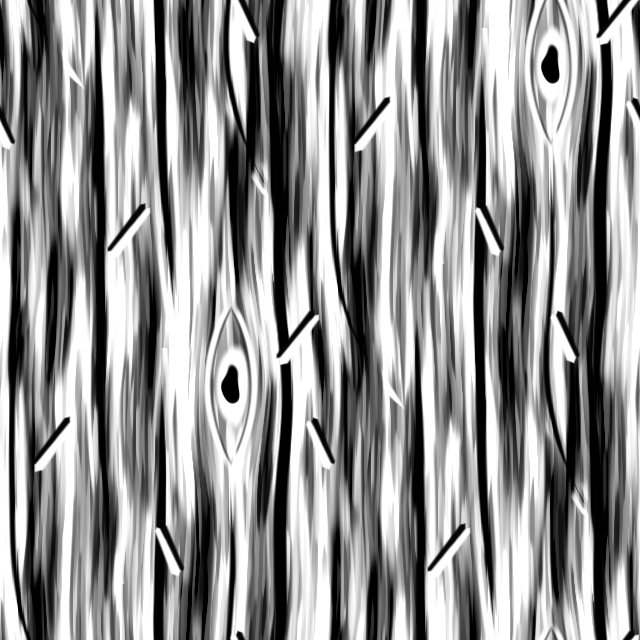
Reproduce this texture procedurally as a WebGL 2 fragment shader.

```glsl
#version 300 es
precision highp float;
// Black and white wood bark: vertical fibres from stretched cellular noise,
// long tapered cracks with pale flanks, slanted notches and eye-shaped knots,
// all repeating on a half-drop lattice of 0.5 by 0.5 canvas units.

#define BRIGHTNESS 0.65
#define CONTRAST 2.4
#define EDGE 0.0025
#define CRACKS 5
#define NOTCHES 6
#define KNOT_CENTRE vec2(0.361, 0.397)
#define KNOT_HOLE vec2(0.014, 0.030)
#define KNOT_HALO vec2(0.027, 0.064)
#define KNOT_EYE vec2(0.037, 0.135)
#define FLANK_WIDTH 0.011

const float TAU = 6.28318;

uniform vec2 u_resolution;
out vec4 fragColor;

vec2 hash2(vec2 c) {
  vec3 a = fract(c.xyx * vec3(0.1031, 0.1030, 0.0973));
  a += dot(a, a.yzx + 33.33);
  return fract((a.xx + a.yz) * a.zy);
}

// Offset from the nearest lattice point; each column drops by half a tile
vec2 halfDrop(vec2 p) {
  float column = floor(p.x * 2.0 + 0.5);
  return vec2(p.x - 0.5 * column, fract(p.y - 0.5 * column + 0.5) - 0.5);
}

// Smooth cellular noise; cells.x per half width, cells.y (even) per height
float strands(vec2 p, vec2 cells) {
  vec2 g = p * vec2(2.0, 1.0) * cells;
  vec2 base = floor(g);
  float sum = 0.0, total = 0.0;
  for (int j = -1; j <= 1; j++) {
    for (int i = -1; i <= 1; i++) {
      vec2 cell = base + vec2(i, j);
      float column = floor(cell.x / cells.x);
      vec2 id = mod(cell - column * cells * vec2(1.0, 0.5), cells) + cells;
      vec2 toSite = cell + hash2(id) - g;
      float weight = exp(-9.0 * dot(toSite, toSite));
      sum += weight * hash2(id + 57.0).x;
      total += weight;
    }
  }
  return sum / max(total, 1e-6);
}

// Filled where the signed distance is negative
float fill(float d) {
  return 1.0 - smoothstep(-EDGE, EDGE, d);
}

// Signed distance to a tapered vertical crack
float crack(vec2 p, float index) {
  float size = sin(index * 2.5 - 1.0);
  float halfLength = 0.38 + 0.14 * size;
  float spread = 0.02 * cos(index * 1.8) - 0.02;
  vec2 q = halfDrop(p - vec2(0.1 * index + spread, 0.37 * index - 0.42));
  float t = q.y / halfLength;
  float drift = 0.2 * (0.52 - halfLength) * pow(max(-t, 0.0), 3.0);
  float wobble = 0.002 * sin(TAU * (3.0 * q.y + 0.3 * index));
  float width = (0.0068 + 0.003 * size) * (1.0 - t * t * t * t);
  return abs(q.x - drift - wobble) - width + 0.02 * max(abs(t) - 1.0, 0.0);
}

// Dark (x) and pale (y) coverage of a slanted notch
vec2 notch(vec2 p, float index) {
  vec2 centre = vec2(0.5 * fract(0.2 + 0.618 * index), index / 6.0 + 0.08);
  vec2 q = halfDrop(p - centre);
  vec2 along = mod(index, 2.0) < 0.5 ? vec2(0.029, 0.037) : vec2(-0.016, 0.036);
  vec2 below = normalize(vec2(along.y, -along.x)) * sign(along.x);
  float t = dot(q, along) / dot(along, along);
  float side = dot(q, below);
  float ends = 0.04 * max(abs(t) - 0.9, 0.0);
  float dark = abs(side) - 0.0042 - 0.001 * t + ends;
  float pale = abs(side - 0.010) - 0.0065 + 0.002 * t + ends;
  return vec2(fill(dark), fill(pale));
}

void main() {
  vec2 uv = gl_FragCoord.xy / u_resolution;
  vec2 knot = halfDrop(uv - KNOT_CENTRE);

  // Grain bends around the knots and sways gently
  vec2 p = uv - KNOT_CENTRE;
  vec2 reach = knot / vec2(0.06, 0.13);
  p.x -= 0.6 * knot.x * exp(-dot(reach, reach));
  p.x += 0.004 * sin(TAU * (uv.y + uv.x)) + 0.002 * sin(TAU * (3.0 * uv.y + uv.x));

  // Fibres in three widths
  float broad = strands(p, vec2(17.0, 4.0));
  float medium = strands(p, vec2(41.0, 6.0));
  float fine = strands(p, vec2(109.0, 12.0));
  float fibre = 0.42 * broad + 0.35 * medium + 0.23 * fine;
  float tone = clamp(BRIGHTNESS + CONTRAST * (fibre - 0.5), 0.0, 1.0);

  // Knot eye: pale rim, dark inner line and white halo
  float t = knot.y / KNOT_EYE.y;
  float eye = abs(knot.x) - KNOT_EYE.x * (1.0 - t * t);
  float nearEye = 1.0 - smoothstep(0.8, 1.0, abs(t));
  tone = mix(tone, 1.0, nearEye * fill(abs(eye) - 0.0045));
  tone = mix(tone, 0.2, 0.8 * nearEye * fill(abs(eye + 0.007) - 0.0015));
  float halo = length(knot / KNOT_HALO) + 0.3 * (medium - 0.5);
  tone = mix(tone, 1.0, 1.0 - smoothstep(0.85, 1.1, halo));

  // Cracks with pale flanks
  float gap = 1.0;
  for (int i = 0; i < CRACKS; i++) gap = min(gap, crack(p, float(i)));
  gap += 0.003 * (fine - 0.5);
  float flank = fill(abs(gap - FLANK_WIDTH) - 0.4 * FLANK_WIDTH);
  tone = mix(tone, 1.0, flank * smoothstep(0.3, 0.6, broad));
  tone *= 1.0 - fill(gap);

  // Notches cut across the grain
  for (int i = 0; i < NOTCHES; i++) {
    vec2 cut = notch(uv - KNOT_CENTRE, float(i));
    tone = mix(mix(tone, 1.0, cut.y), 0.02, cut.x);
  }

  // Knot hole
  float hole = length(knot / KNOT_HOLE) + 0.15 * sin(130.0 * knot.y + 90.0 * knot.x);
  tone *= smoothstep(0.85, 1.05, hole);

  fragColor = vec4(vec3(tone), 1.0);
}
```
